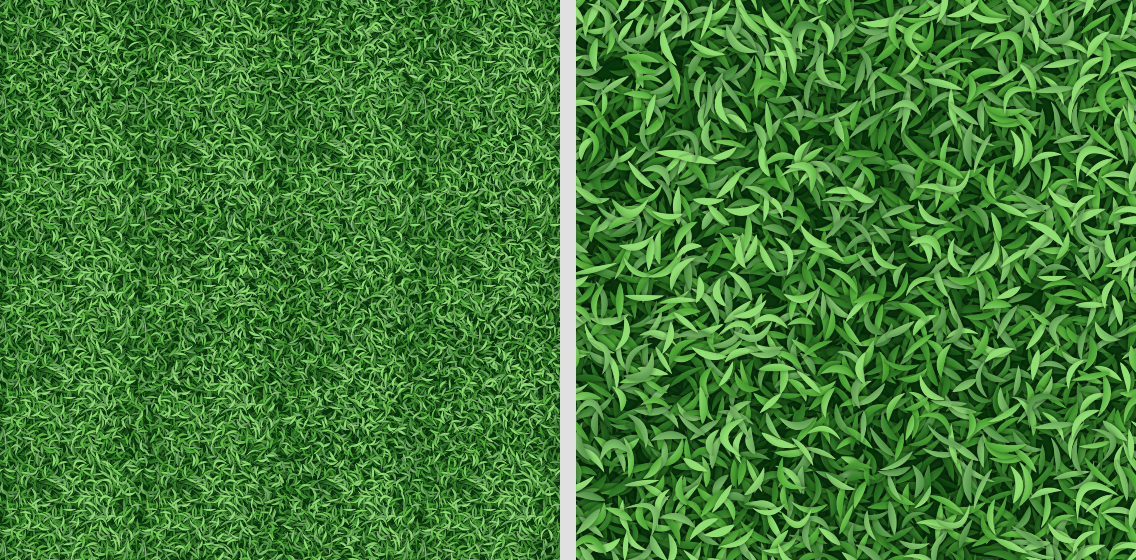
Left: the whole. Right: its middle third, enlarged.
Write a WebGL 2 fragment shader that draws this texture.

```glsl
#version 300 es
precision highp float;
// Dense lawn of short curved grass blades, tiled four by five with uneven overgrown patches.

uniform vec2 u_resolution;
out vec4 outColor;

const vec2 REPEATS = vec2(4.0, 5.0);       // tiles across and up
const vec2 BLADE_CELLS = vec2(12.0, 10.0); // blade cells in one tile
const vec2 CURL_CELLS = vec2(4.0, 3.0);    // cells for large curls in one tile
const int LAYERS = 14;
const int CURL_LAYERS = 2;
const float HALF_LENGTH = 0.0145;
const float HALF_WIDTH = 0.0021;
const float CURL_HALF_LENGTH = 0.016;
const float CURL_HALF_WIDTH = 0.0023;
const float SHADOW = 0.18;
const float TILE_SHADING = 0.28;
const float PATCH_LEVEL = 0.70;            // noise level where repeats break up
const float MEADOW_EDGE = 0.30;            // below this height repeats are weaker

const vec3 SOIL = vec3(0.03, 0.21, 0.04);
const vec3 DEEP_GREEN = vec3(0.12, 0.36, 0.10);
const vec3 MID_GREEN = vec3(0.20, 0.50, 0.15);
const vec3 VIVID_GREEN = vec3(0.33, 0.68, 0.22);
const vec3 MUTED_GREEN = vec3(0.41, 0.65, 0.36);
const vec3 TIP_GREEN = vec3(0.57, 0.87, 0.45);

float hash(vec2 p) {
    return fract(sin(dot(p, vec2(127.1, 311.7))) * 43758.5453);
}

vec3 hash3(vec2 p) {
    return vec3(hash(p), hash(p + 17.3), hash(p + 41.9));
}

// Value noise whose lattice wraps after the given period.
float noise(vec2 p, vec2 period) {
    vec2 i = floor(p), f = fract(p);
    f = f * f * (3.0 - 2.0 * f);
    vec2 a = mod(i, period), b = mod(i + 1.0, period);
    return mix(mix(hash(a), hash(vec2(b.x, a.y)), f.x),
               mix(hash(vec2(a.x, b.y)), hash(b), f.x), f.y);
}

// Colour ramp from shaded stems to sunlit tips.
vec3 grassColor(float tone, float muted) {
    float t = clamp(tone, 0.0, 1.0) * 4.0;
    vec3 light = mix(VIVID_GREEN, MUTED_GREEN, step(0.52, muted));
    vec3 c = mix(SOIL, DEEP_GREEN, clamp(t, 0.0, 1.0));
    c = mix(c, MID_GREEN, clamp(t - 1.0, 0.0, 1.0));
    c = mix(c, light, clamp(t - 2.0, 0.0, 1.0));
    return mix(c, TIP_GREEN, clamp(t - 3.0, 0.0, 1.0));
}

// How strongly a place departs from the repeated tile.
float overgrowth(vec2 p) {
    float patches = noise(p * 8.0 + 3.0, vec2(64.0));
    float seam = 0.22 * exp(-pow((p.x - 0.51) * 18.0, 2.0));
    float meadow = 0.20 * smoothstep(MEADOW_EDGE, MEADOW_EDGE - 0.08, p.y);
    return patches + seam + meadow;
}

// Lays one layer of tapered, bent blades over the colour beneath.
vec3 addBlades(vec3 color, vec2 p, vec2 cells, float seed, float tone,
               vec2 size, vec2 bendRange, float presence, float pixel) {
    vec2 grid = cells * REPEATS;
    vec2 shift = vec2(hash(vec2(seed, 1.7)), hash(vec2(seed, 8.3)));
    vec2 home = floor(p * grid + shift);
    for (int y = -1; y <= 1; y++)
    for (int x = -1; x <= 1; x++) {
        vec2 cell = home + vec2(x, y);
        float stray = step(PATCH_LEVEL, overgrowth((cell + 0.5) / grid));
        vec2 id = mix(mod(cell, cells), cell + 73.0, stray) + seed * vec2(3.17, 7.39);
        vec3 r = hash3(id), s = hash3(id + 91.7);
        if (hash(id + 5.1) > presence) continue;

        // Local frame: x runs along the blade, y across it
        vec2 q = p - (cell + r.xy - shift) / grid;
        float angle = r.z * 6.28319, ca = cos(angle), sa = sin(angle);
        q = vec2(ca * q.x + sa * q.y, ca * q.y - sa * q.x);
        float halfLength = size.x * mix(0.65, 1.0, s.x) * mix(1.0, 0.88, stray);
        float t = q.x / halfLength;
        float bend = mix(bendRange.x, bendRange.y, s.y);
        float slope = 2.0 * bend * t;
        float side = (q.y - bend * halfLength * (t * t - 0.4)) / sqrt(1.0 + slope * slope);
        float taper = max(0.0, 1.0 - t * t) * mix(1.15, 0.8, t * 0.5 + 0.5);
        float width = size.y * taper * mix(0.75, 1.2, fract(s.x * 7.0 + r.y));
        float inside = smoothstep(0.0, 0.12, 1.0 - abs(t));
        float cover = inside * smoothstep(pixel, -pixel, abs(side) - width);
        float shade = inside * smoothstep(width + size.y * 1.2, width, abs(side));

        // Lit along one edge and toward the tip
        float lit = 0.07 * t + 0.07 * clamp(side / size.y, -1.0, 1.0);
        vec3 blade = grassColor(tone + 0.36 * (s.z - 0.5) + lit, fract(s.z * 13.0 + r.x));
        color = mix(color * (1.0 - SHADOW * shade), blade, cover);
    }
    return color;
}

void main() {
    float scale = min(u_resolution.x, u_resolution.y);
    vec2 p = gl_FragCoord.xy / scale;
    float pixel = 0.6 / scale;
    float glow = TILE_SHADING * (noise(p * REPEATS * 3.0, vec2(3.0)) - 0.5);
    vec3 color = SOIL;

    // Fine blades, from shaded depths to bright tops
    for (int i = 0; i < LAYERS; i++) {
        float height = float(i) / float(LAYERS - 1);
        float tone = 0.08 + 0.87 * pow(height, 1.4) + glow * height;
        color = addBlades(color, p, BLADE_CELLS, float(i) + 1.0, tone,
                          vec2(HALF_LENGTH, HALF_WIDTH), vec2(-0.5, 0.5), 0.95, pixel);
    }
    // Sparse large curls
    for (int i = 0; i < CURL_LAYERS; i++)
        color = addBlades(color, p, CURL_CELLS, float(i) + 31.0, 0.86 + glow,
                          vec2(CURL_HALF_LENGTH, CURL_HALF_WIDTH), vec2(0.6, 1.2), 0.6, pixel);
    outColor = vec4(color, 1.0);
}
```
